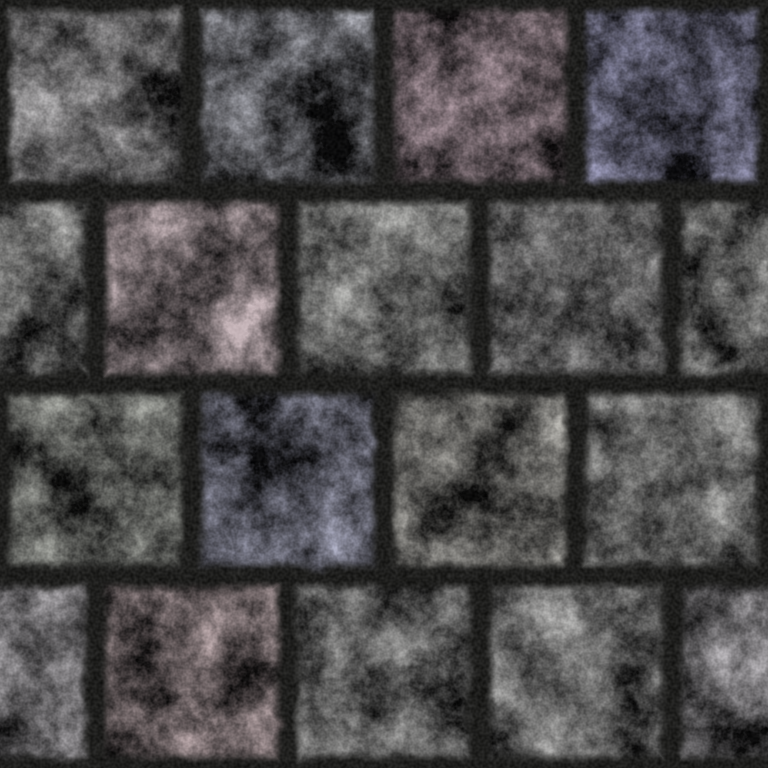
Give the GLSL for this texture, as a three.js fragment shader.

```glsl
// Rough stone blocks, four across and four down, in a running bond with dark gritty joints.
// Each block gets its own patch of layered gradient noise, a tone, a faint tint and worn edges;
// a soft inset distance blends the block into the joint.
varying vec2 vUv;

float hash(vec2 p) {
  vec3 q = fract(p.xyx * vec3(0.1031, 0.1030, 0.0973));
  q += dot(q, q.yzx + 33.33);
  return fract((q.x + q.y) * q.z);
}

// Dot of a random unit gradient at lattice point i with the offset to f
float corner(vec2 i, vec2 f, vec2 o) {
  float a = 6.2832 * hash(i + o);
  return dot(vec2(cos(a), sin(a)), f - o);
}

float gradientNoise(vec2 p) {
  vec2 i = floor(p), f = fract(p);
  vec2 u = f * f * f * (f * (f * 6.0 - 15.0) + 10.0);
  return mix(mix(corner(i, f, vec2(0.0)), corner(i, f, vec2(1.0, 0.0)), u.x),
             mix(corner(i, f, vec2(0.0, 1.0)), corner(i, f, vec2(1.0)), u.x), u.y);
}

// Slowly fading octaves give a cloudy, grainy stone
float stoneNoise(vec2 p) {
  float sum = 0.0, amp = 1.0;
  for (int i = 0; i < 6; i++) {
    sum += amp * gradientNoise(p);
    p = mat2(1.6, 1.2, -1.2, 1.6) * p + 17.3;
    amp *= 0.71;
  }
  return sum;
}

// Tint of a block: positive is rosy, negative is bluish
float blockTint(vec2 id) {
  vec4 row = id.y < 0.5 ? vec4(1.0, 0.0, 0.0, 0.0)
           : id.y < 1.5 ? vec4(0.0, -0.8, 0.2, 0.0)
           : id.y < 2.5 ? vec4(0.8, 0.0, 0.0, 0.0)
                        : vec4(0.0, -0.4, 1.0, -1.1);
  return dot(row, step(abs(vec4(0.0, 1.0, 2.0, 3.0) - id.x), vec4(0.5)));
}

void main() {
  // Running bond: even rows shift by half a block and wrap around
  vec2 grid = vUv * 4.0;
  grid.x -= 0.5 * (1.0 - mod(floor(grid.y), 2.0));
  vec2 id = mod(floor(grid), 4.0);
  vec2 p = fract(grid) - 0.5;
  vec2 seed = 60.0 * vec2(hash(id + 3.7), hash(id + 41.2)) + 100.0;

  // Ragged edges, with a few deeper chips
  vec2 wobble = vec2(gradientNoise(p * 7.0 + seed), gradientNoise(p * 7.0 - seed + 300.0));
  float chip = smoothstep(0.2, 0.55, gradientNoise(p * 4.0 + seed + 70.0));
  vec2 q = abs(p + wobble * (0.02 + 0.05 * chip));
  float inset = 0.5 - max(q.x, q.y) - 0.25 * max(q.x + q.y - 0.9, 0.0);
  inset += 0.012 * gradientNoise(p * 22.0 + seed);
  float block = smoothstep(0.022, 0.092, inset);

  // Mottled stone with broad sooty stains
  float tone = 0.37 + 0.07 * (hash(id + 12.5) - 0.5);
  tone += 0.37 * stoneNoise(p * 2.3 + seed);
  tone -= 0.16 * smoothstep(0.1, 0.5, gradientNoise(p * 2.0 + seed + 150.0));
  tone = clamp(tone, 0.045, 0.72);

  float tint = blockTint(id);
  vec3 stone = tone * mix(vec3(1.0, 1.0, 0.99), vec3(1.09, 0.98, 1.0), max(tint, 0.0));
  stone *= mix(vec3(1.0), vec3(0.97, 0.98, 1.14), max(-tint, 0.0));
  stone *= 1.0 + 0.04 * (hash(id + 8.1) - 0.5) * vec3(0.0, 1.0, -1.0);

  // Gritty joints, with the same fine grain faintly over everything
  float grain = gradientNoise(vUv * 230.0) + 0.6 * gradientNoise(vUv * 117.0 + 500.0);
  vec3 joint = vec3(0.118, 0.118, 0.112) + 0.02 * gradientNoise(vUv * 24.0);
  vec3 color = mix(joint, stone, block) + grain * mix(0.075, 0.05, block);
  gl_FragColor = vec4(color, 1.0);
}
```
